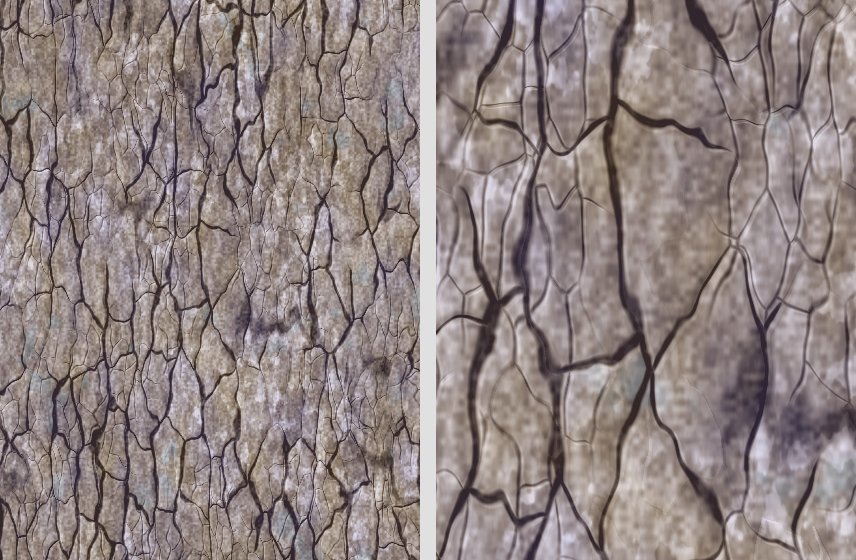
Left: the whole. Right: its middle third, enlarged.
A WebGL 1 fragment shader for this texture:

```glsl
precision highp float;
// Weathered tree bark: tall cracked plates with pale flakes and fine grain.
// Two stretched Voronoi layers and long fissures form a relief, which is lit
// from the upper left and coloured through a dark-to-pale ramp.
uniform vec2 u_resolution;

const vec3 SHADOW = vec3(0.30, 0.25, 0.26);
const vec3 BARK = vec3(0.56, 0.50, 0.48);
const vec3 PALE = vec3(0.82, 0.79, 0.80);
const vec3 LICHEN = vec3(0.56, 0.59, 0.62);

struct Surface {
  float height;
  float crack;
  float dome;
  float plateTone;
};

float hash(vec2 p) {
  vec3 q = fract(p.xyx * 0.1031);
  q += dot(q, q.yzx + 33.33);
  return fract((q.x + q.y) * q.z);
}

vec2 hash2(vec2 p) {
  return vec2(hash(p), hash(p + 57.3));
}

float noise(vec2 p) {
  vec2 cell = floor(p);
  vec2 f = fract(p);
  f = f * f * (3.0 - 2.0 * f);
  float low = mix(hash(cell), hash(cell + vec2(1, 0)), f.x);
  float high = mix(hash(cell + vec2(0, 1)), hash(cell + vec2(1, 1)), f.x);
  return mix(low, high, f.y);
}

float fbm(vec2 p) {
  float sum = 0.0;
  float weight = 0.533;
  for (int i = 0; i < 4; i++) {
    sum += weight * noise(p);
    p = p * 2.03 + 19.7;
    weight *= 0.5;
  }
  return sum;
}

// Bends the plate borders broadly and makes them ragged.
vec2 warp(vec2 p) {
  vec2 b = p * vec2(14.0, 7.0);
  vec2 j = p * vec2(70.0, 45.0);
  vec2 bend = vec2(fbm(b), fbm(b + 31.0)) - 0.5;
  vec2 jag = vec2(noise(j), noise(j + 17.0)) - 0.5;
  return p + bend * vec2(0.05, 0.09) + jag * vec2(0.006, 0.012);
}

// Voronoi plates: x is the distance to the border in canvas units, y a random id.
vec2 plates(vec2 p, vec2 density) {
  vec2 cell = floor(p * density);
  vec2 f = fract(p * density);
  vec2 nearest = vec2(8.0);
  float id = 0.0;
  for (int y = -1; y <= 1; y++) {
    for (int x = -1; x <= 1; x++) {
      vec2 g = vec2(float(x), float(y));
      vec2 r = g + 0.05 + 0.9 * hash2(cell + g) - f;
      if (dot(r, r) < dot(nearest, nearest)) {
        nearest = r;
        id = hash(cell + g + 11.9);
      }
    }
  }
  float border = 1.0;
  for (int y = -2; y <= 2; y++) {
    for (int x = -2; x <= 2; x++) {
      vec2 g = vec2(float(x), float(y));
      vec2 r = g + 0.05 + 0.9 * hash2(cell + g) - f;
      vec2 d = r - nearest;
      if (dot(d, d) > 0.0001) {
        vec2 n = normalize(d);
        float stretch = length(n * density);
        float upright = abs(n.x * density.x) / stretch;
        float gap = dot(0.5 * (r + nearest), n) / stretch;
        border = min(border, gap * mix(1.8, 1.0, upright));
      }
    }
  }
  return vec2(border, id);
}

Surface barkSurface(vec2 p) {
  vec2 q = warp(p);
  vec2 large = plates(q, vec2(22.0, 8.5));
  vec2 small = plates(q + 3.7, vec2(42.0, 17.0));
  // Cracks open and close along their length.
  float opening = fbm(p * vec2(16.0, 7.0) + 5.0);
  float width = 0.004 * smoothstep(0.3, 0.7, opening);
  float deep = 1.0 - smoothstep(width * 0.4, width + 0.0015, large.x);
  deep *= smoothstep(0.25, 0.5, opening);
  float fine = 1.0 - smoothstep(0.0, 0.002, small.x);
  fine *= 0.6 * smoothstep(0.45, 0.62, fbm(p * vec2(13.0, 8.0) + 41.0));
  float fissure = 1.0 - smoothstep(0.02, 0.07, abs(noise(q * vec2(30.0, 4.0)) - 0.5));
  fissure *= 0.7 * smoothstep(0.45, 0.65, noise(p * vec2(12.0, 7.0) + 73.0));
  Surface s;
  s.crack = max(deep, max(fine, fissure));
  s.dome = smoothstep(0.0, 0.012, large.x);
  s.plateTone = (large.y - 0.5) * 0.12 + (small.y - 0.5) * 0.10;
  s.height = 0.5 * s.dome + 0.25 * (large.y + small.y) - 0.6 * s.crack
    + 0.6 * fbm(p * vec2(90.0, 35.0));
  return s;
}

vec3 toneRamp(float t) {
  return t < 0.5 ? mix(SHADOW, BARK, 2.0 * t) : mix(BARK, PALE, 2.0 * t - 1.0);
}

void main() {
  vec2 p = gl_FragCoord.xy / u_resolution.y;
  Surface s = barkSurface(p);
  float slope = s.height - barkSurface(p + vec2(-0.0018, 0.0018)).height;

  // Pale flakes gather in patches on the plates.
  float flakes = smoothstep(0.52, 0.63, fbm(p * vec2(75.0, 45.0) + 23.0));
  flakes *= smoothstep(0.42, 0.62, fbm(p * vec2(9.0, 6.0) + 61.0));

  float tone = 0.56 + s.plateTone + 0.28 * flakes;
  tone += 0.30 * (fbm(p * vec2(6.0, 4.0)) - 0.5);
  tone += 0.60 * (fbm(p * vec2(120.0, 40.0) + 9.0) - 0.5);
  tone += 0.35 * (noise(p * 260.0) - 0.5);
  tone += 0.55 * clamp(slope, -0.35, 0.35);
  tone -= 0.60 * s.crack + 0.12 * (1.0 - s.dome);
  vec3 color = toneRamp(clamp(tone, -0.2, 1.1));

  // Warm brown and cool mauve drift, with rare blue-grey lichen.
  float warmth = fbm(p * vec2(22.0, 12.0) + 87.0) - 0.5 - 0.12 * flakes;
  color += warmth * vec3(0.05, 0.02, -0.16);
  float lichen = smoothstep(0.66, 0.76, fbm(p * vec2(20.0, 16.0) + 131.0));
  color = mix(color, LICHEN * (0.6 + 0.7 * tone), 0.6 * lichen * (1.0 - s.crack));
  gl_FragColor = vec4(color, 1.0);
}
```
